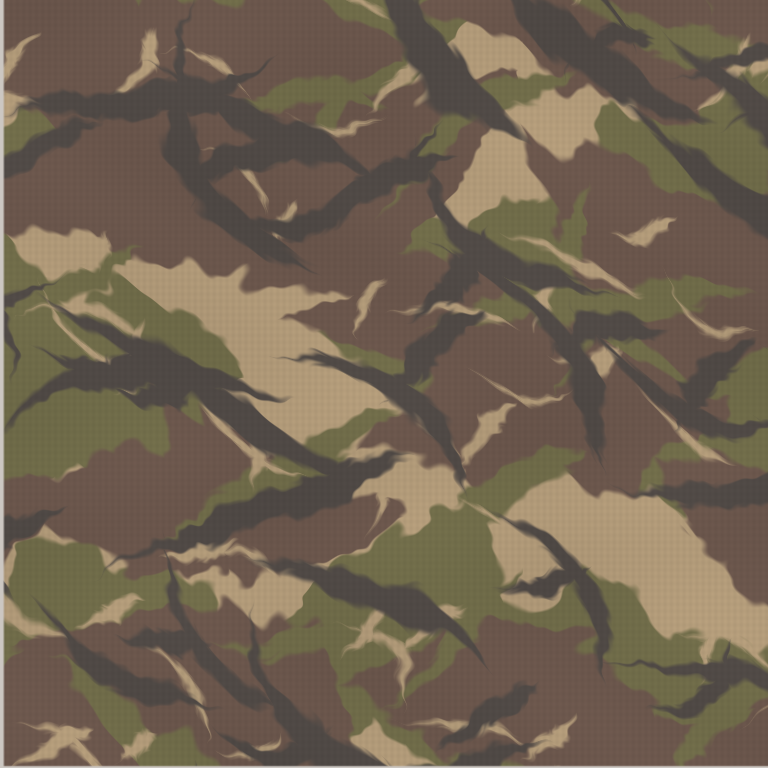
Give the GLSL for this pattern, as a three.js fragment shader.

```glsl
// Woodland camouflage cloth: layers of bent, tapered brush strokes scattered
// on jittered grids (tan ground, green, brown, tan slivers, dark branches),
// with edges wavered by layered sines and a fine woven grid on top.
varying vec2 vUv;

float hash(vec2 p) {
  return fract(sin(dot(p, vec2(127.1, 311.7))) * 43758.5);
}

// Layered sines: broad drift, then wobble, then a ragged edge
vec2 waver(vec2 p) {
  p += 0.018 * sin(p.yx * vec2(9.0, 11.0) + vec2(1.3, 4.1));
  p += 0.006 * sin(p.yx * vec2(41.0, 33.0) + p * 17.0 + vec2(2.0, 0.7));
  p += 0.003 * sin(p.yx * vec2(117.0, 99.0) + p * 61.0);
  p += 0.0013 * sin(p.yx * vec2(283.0, 251.0) + p * 140.0);
  return p;
}

// Signed distance to one stroke per grid cell; size is half length, half width.
// With branch 1 the strokes keep their centers but grow out of them sideways.
float strokes(vec2 p, float cells, vec2 size, float tilt, float spread,
              float share, float seed, float branch) {
  p *= cells;
  vec2 home = floor(p);
  float d = 1.0;
  for (int j = -1; j <= 1; j++) {
    for (int i = -1; i <= 1; i++) {
      vec2 cell = home + vec2(float(i), float(j));
      vec2 key = cell + seed;
      vec2 center = cell + 0.1 + 0.8 * vec2(hash(key), hash(key + 17.3));
      key += 7.0 * branch;
      float turn = hash(key + 41.7);
      float bow = hash(key + 63.1) - 0.5;
      float grow = hash(key + 85.9);

      float a = tilt + spread * (2.0 * turn - 1.0);
      vec2 q = mat2(cos(a), -sin(a), sin(a), cos(a)) * (p - center);
      vec2 s = size * mix(0.7, 1.15, grow);
      q.x -= branch * 0.75 * s.x * sign(bow);
      q.y += 0.9 * bow * q.x * q.x / s.x;

      // Bristles fray the ends, the skew makes one end heavier
      float y = q.y / s.y;
      float bristle = sin(4.0 * y + 40.0 * turn) + 0.4 * sin(9.0 * y + 60.0 * bow);
      float x = q.x / s.x + 0.08 * bristle;
      float lumps = 0.12 * sin(9.0 * x + 50.0 * grow) + 0.07 * sin(23.0 * x + 30.0 * turn);
      float body = s.y * (1.0 - x * x) * (1.0 + 0.4 * sin(x) + lumps);
      float skip = step(share, hash(key + 99.4));
      d = min(d, abs(q.y) - body + 4.0 * skip);
    }
  }
  return d / cells;
}

float cover(float d) {
  return 1.0 - smoothstep(-0.0042, 0.0042, d);
}

void main() {
  vec3 sand = vec3(0.69, 0.60, 0.47);
  vec3 green = vec3(0.435, 0.42, 0.285);
  vec3 brown = vec3(0.415, 0.335, 0.295);
  vec3 dark = vec3(0.31, 0.285, 0.27);
  vec3 margin = vec3(0.80, 0.78, 0.76);

  vec2 p = waver(vUv);

  // Broad patches
  float greenD = strokes(p, 3.0, vec2(0.80, 0.53), -0.3, 0.6, 1.0, 3.0, 0.0);
  float brownD = strokes(p + 0.37, 3.4, vec2(0.82, 0.34), -0.2, 0.45, 1.0, 29.0, 0.0);

  // Thin bare slivers, small bare wedges and leaning green licks
  float sliverD = strokes(p + 0.11, 6.0, vec2(0.42, 0.042), -0.4, 0.5, 0.55, 52.0, 0.0);
  float wedgeD = strokes(p + 0.31, 7.0, vec2(0.32, 0.075), 0.7, 0.5, 0.4, 83.0, 0.0);
  float lickD = strokes(p + 0.23, 4.0, vec2(0.60, 0.09), 0.4, 0.6, 0.45, 71.0, 0.0);

  // Dark limbs; the second set springs from the same centers to make forks
  float limbD = strokes(p, 4.9, vec2(0.88, 0.098), -0.35, 0.75, 0.95, 11.0, 0.0);
  float forkD = strokes(p, 4.9, vec2(0.40, 0.09), 0.5, 0.5, 0.65, 11.0, 1.0);

  vec3 color = mix(sand, green, cover(greenD));
  color = mix(color, brown, cover(brownD));
  color = mix(color, green, cover(lickD));
  color = mix(color, sand, cover(min(sliverD, wedgeD)));
  color = mix(color, dark, cover(min(limbD, forkD)));

  // Woven threads both ways and faint uneven dye
  float weave = sin(vUv.x * 760.0) + 0.6 * sin(vUv.y * 700.0);
  float dye = sin(vUv.x * 13.0 + 2.0 * sin(vUv.y * 9.0)) * sin(vUv.y * 17.0 + vUv.x * 5.0);
  color *= 1.0 + 0.016 * weave + 0.025 * dye;

  // Pale margin along the left and lower edges
  float inside = smoothstep(0.003, 0.007, vUv.x) * smoothstep(0.001, 0.004, vUv.y);
  gl_FragColor = vec4(mix(margin, color, inside), 1.0);
}
```
